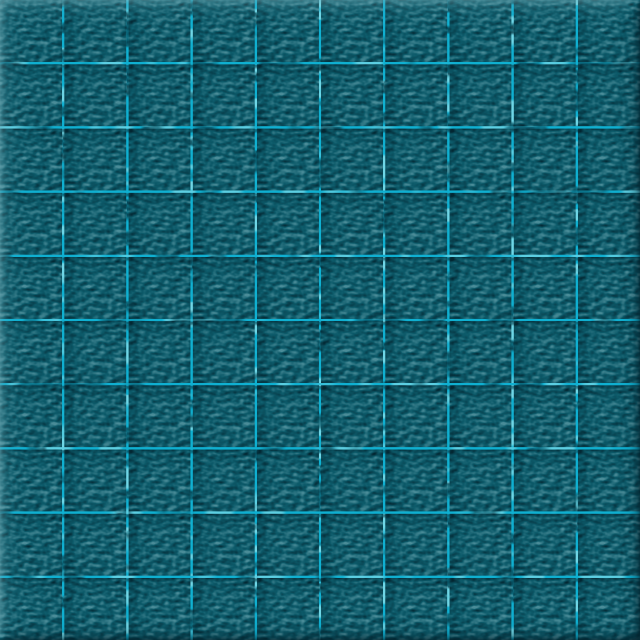
Reproduce this pattern procedurally as a WebGL 1 fragment shader.

```glsl
precision highp float;
// Ten by ten embossed teal tiles with worn cyan grid lines and a bevelled rim.

uniform vec2 u_resolution;

const float PITCH = 0.1003;
const float LINE_WIDTH = 0.0036;
const vec3 TEAL = vec3(0.05, 0.355, 0.415);
const vec3 SHADE = vec3(0.0, 0.10, 0.14);
const vec3 PALE = vec3(0.45, 0.68, 0.72);
const vec3 CYAN = vec3(0.06, 0.69, 0.82);
const vec3 GLINT = vec3(0.56, 0.89, 0.93);

vec2 gradientAt(vec2 cell) {
  vec3 h = fract(cell.xyx * vec3(0.1031, 0.1030, 0.0973));
  h += dot(h, h.yzx + 33.33);
  float angle = 6.2832 * fract((h.x + h.y) * h.z);
  return vec2(cos(angle), sin(angle));
}

float gradientNoise(vec2 p) {
  vec2 i = floor(p);
  vec2 f = p - i;
  vec2 u = f * f * f * (f * (f * 6.0 - 15.0) + 10.0);
  vec2 e = vec2(1.0, 0.0);
  float a = dot(gradientAt(i), f);
  float b = dot(gradientAt(i + e.xy), f - e.xy);
  float c = dot(gradientAt(i + e.yx), f - e.yx);
  float d = dot(gradientAt(i + e.xx), f - e.xx);
  return mix(mix(a, b, u.x), mix(c, d, u.x), u.y);
}

// Every tile shares one grain; the seed adds a faint difference.
float grainHeight(vec2 q, vec2 seed) {
  float coarse = gradientNoise(q * vec2(7.0, 13.0) + 20.0);
  float fine = gradientNoise(q * vec2(15.0, 23.0) + 60.0);
  float own = gradientNoise(q * vec2(9.0, 15.0) + seed * 31.0 + 400.0);
  return coarse + 0.45 * fine + 0.3 * own;
}

// Relief lit from the upper left.
float emboss(vec2 q, vec2 seed) {
  vec2 toLight = vec2(-0.022, 0.026);
  return grainHeight(q - toLight, seed) - grainHeight(q + toLight, seed);
}

vec3 toned(vec3 base, float light) {
  vec3 target = light > 0.0 ? PALE : SHADE;
  return mix(base, target, min(abs(light), 1.0));
}

// Coverage of the nearest inner line, given a distance in canvas units.
float lineCover(float dist, float index, float pixel) {
  float blur = max(0.5 * pixel, 0.0006);
  float cover = 1.0 - smoothstep(0.5 * LINE_WIDTH - blur, 0.5 * LINE_WIDTH + blur, abs(dist));
  return cover * step(abs(index), 4.5);
}

// Wear along a line: x is the glint amount, y the faded amount.
vec2 lineWear(float along, float index, float rate, float seed) {
  float row = index * 7.0 + seed;
  float sparkle = gradientNoise(vec2(along * rate + 90.0, row + 150.5));
  float fade = gradientNoise(vec2(along * rate * 0.8 + 40.0, row + 290.5));
  return vec2(smoothstep(0.08, 0.35, sparkle), smoothstep(0.14, 0.38, fade));
}

vec3 lineColour(vec2 wear, vec3 under) {
  vec3 bright = mix(CYAN, GLINT, 0.75 * wear.x);
  return mix(bright, under, 0.8 * wear.y);
}

// Shadow beside a line, wide on the unlit side and tight on the other.
float lineShadow(float unlit) {
  return 0.44 * exp(-unlit / 0.09) + 0.22 * exp(-(1.0 - unlit) / 0.045);
}

float rimLight(vec2 p) {
  float lit = exp(-p.x / 0.008) + exp(-(1.0 - p.y) / 0.009);
  float dark = exp(-(1.0 - p.x) / 0.008) + exp(-p.y / 0.008);
  return 0.5 * lit - 0.65 * dark;
}

void main() {
  vec2 p = gl_FragCoord.xy / u_resolution;
  vec2 pixel = 1.0 / u_resolution;
  vec2 grid = (p - 0.5) / PITCH;
  vec2 tile = floor(grid);
  vec2 q = grid - tile;
  vec2 index = floor(grid + 0.5);
  vec2 dist = (grid - index) * PITCH;

  // Tile face
  vec2 inner = step(abs(index), vec2(4.5));
  float shadow = lineShadow(q.x) * inner.x + lineShadow(1.0 - q.y) * inner.y;
  float light = 0.62 * emboss(q, tile) - shadow + 0.05;
  vec3 colour = toned(TEAL, clamp(light, -0.8, 0.6));

  // Vertical lines break up more often, and just below each crossing
  vec2 wearV = lineWear(p.y, index.x, 48.0, 0.0);
  float crossing = inner.y * smoothstep(0.90, 0.95, q.y) * (1.0 - smoothstep(0.96, 0.99, q.y));
  wearV.y = max(wearV.y, 0.75 * crossing);
  colour = mix(colour, lineColour(wearV, colour), lineCover(dist.x, index.x, pixel.x));

  // Horizontal lines
  vec2 wearH = lineWear(p.x, index.y, 24.0, 3.0);
  wearH *= vec2(0.8, 0.75);
  colour = mix(colour, lineColour(wearH, colour), lineCover(dist.y, index.y, pixel.y));

  gl_FragColor = vec4(toned(colour, clamp(rimLight(p), -0.75, 0.6)), 1.0);
}
```
